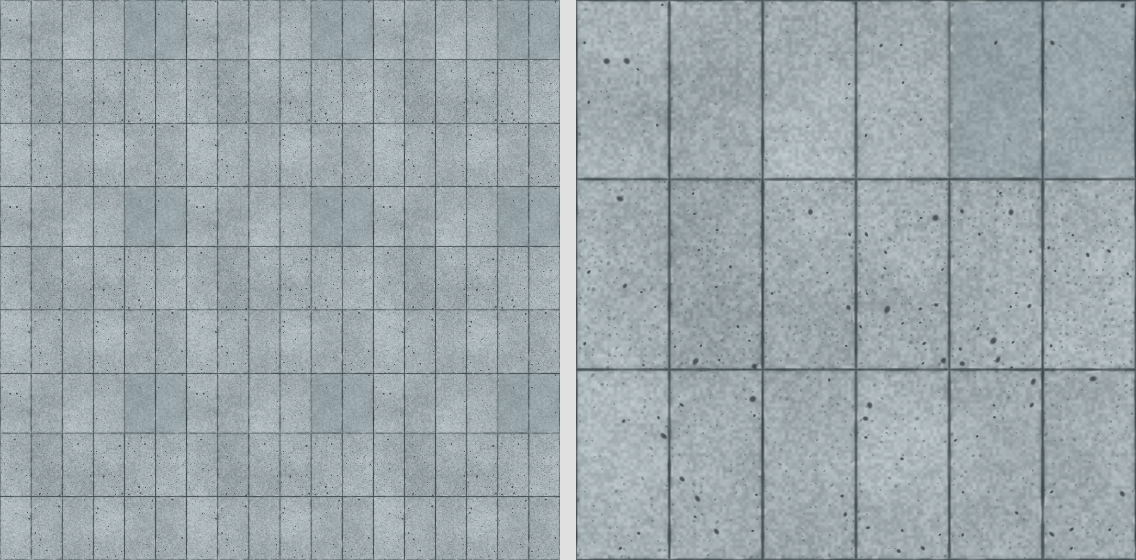
Left, the full canvas; right, a detail of the centre.
Give the GLSL for this texture, as a three.js fragment shader.

```glsl
varying vec2 vUv;

float hash(vec2 p) {
  vec3 h = fract(vec3(p.xyx) * 0.1031);
  h += dot(h, h.yzx + 33.33);
  return fract((h.x + h.y) * h.z);
}

// Value noise that wraps after n cells
float noise(vec2 p, float n, float seed) {
  vec2 cell = floor(p * n);
  vec2 f = fract(p * n);
  f = f * f * (3.0 - 2.0 * f);
  vec2 a = mod(cell, n) + seed;
  vec2 b = mod(cell + 1.0, n) + seed;
  return mix(mix(hash(a), hash(vec2(b.x, a.y)), f.x),
             mix(hash(vec2(a.x, b.y)), hash(b), f.x), f.y);
}

// One irregular pore per cell, kept inside its cell
float pores(vec2 p, float n, float density, float minRadius, float maxRadius, float seed) {
  vec2 cell = mod(floor(p * n), n) + seed;
  vec2 center = 0.25 + 0.5 * vec2(hash(cell + 17.0), hash(cell + 41.0));
  float size = hash(cell + 73.0);
  float radius = mix(minRadius, maxRadius, size * size * size);
  vec2 offset = fract(p * n) - center;
  offset.y += offset.x * (hash(cell + 97.0) - 0.5);
  offset.y *= 0.8 + 0.6 * hash(cell + 113.0);
  float mask = 1.0 - smoothstep(radius * 0.4, radius * 1.4, length(offset));
  return mask * step(hash(cell), density);
}

void main() {
  // Three blocks each way, each of six columns and three rows
  vec2 block = fract(vUv * 3.0);
  float column = floor(block.x * 6.0);
  float row = step(0.34, block.y) + step(0.68, block.y);
  float topRow = step(1.5, row);
  float middleRow = step(0.5, row) - topRow;
  float smoothSlab = topRow * step(3.5, column);

  // Slab tone and soft mottling
  float tone = (hash(vec2(column, row) + 5.0) - 0.5) * 0.06;
  tone += (noise(block, 5.0, 11.0) - 0.5) * 0.05;
  tone += (noise(block, 13.0, 29.0) - 0.5) * 0.045;
  tone += (noise(block, 30.0, 37.0) - 0.5) * 0.025;
  tone += 0.035 * topRow * (1.0 - smoothstep(0.69, 0.77, block.y));
  tone -= 0.045 * smoothSlab;

  // Fine mineral grain
  float grain = (noise(block, 170.0, 3.0) - 0.5) * 0.115;
  grain += (noise(block, 96.0, 57.0) - 0.5) * 0.04;
  tone += grain * mix(1.0, 0.75, smoothSlab);
  vec3 stone = vec3(0.627, 0.669, 0.685) + tone;
  stone += vec3(-0.008, 0.0, 0.004) * smoothSlab;

  // Pale flecks and dark pores
  float fleck = pores(block, 52.0, 0.12, 0.1, 0.22, 131.0);
  stone = mix(stone, vec3(0.75, 0.78, 0.79), fleck * 0.45);
  float wear = 0.5 + 0.4 * middleRow - 0.25 * topRow - 0.1 * smoothSlab;
  float pinholes = pores(block, 78.0, wear * 0.4, 0.14, 0.3, 211.0);
  float pits = pores(block, 30.0, wear * 0.25, 0.07, 0.19, 307.0);
  stone = mix(stone, vec3(0.4, 0.45, 0.47), pinholes * 0.6);
  stone = mix(stone, vec3(0.23, 0.27, 0.29), pits * 0.85);

  // Distances to the joints, slightly ragged
  float ragged = (noise(block, 48.0, 83.0) - 0.5) * 0.0014;
  float across = fract(block.x * 6.0);
  float sideGap = min(across, 1.0 - across) / 6.0 + ragged;
  float rowGap = min(min(block.y, 1.0 - block.y),
                     min(abs(block.y - 0.34), abs(block.y - 0.68))) + ragged;

  // Worn slab edges with pale chips
  float edge = 1.0 - smoothstep(0.003, 0.011, min(sideGap, rowGap));
  float chips = smoothstep(0.7, 0.88, noise(block, 58.0, 149.0));
  stone -= edge * 0.05;
  stone = mix(stone, vec3(0.77, 0.8, 0.81), edge * chips * 0.65);

  // Dark joints of uneven depth
  float joint = mod(floor(block.x * 6.0 + 0.5), 6.0);
  float depth = 0.78 + 0.12 * hash(vec2(joint, 61.0)) + 0.1 * step(joint, 0.5);
  depth -= 0.4 * topRow * step(abs(joint - 4.0), 0.5);
  depth *= 0.7 + 0.3 * noise(block, 24.0, 97.0);
  float sideJoint = (1.0 - smoothstep(0.0002, 0.0046, sideGap)) * depth;
  float rowJoint = 1.0 - smoothstep(0.0001, 0.0042, rowGap);
  rowJoint *= 0.5 + 0.35 * noise(block, 24.0, 173.0);
  vec3 color = mix(stone, vec3(0.18, 0.23, 0.25), max(sideJoint, rowJoint));

  gl_FragColor = vec4(color, 1.0);
}
```
